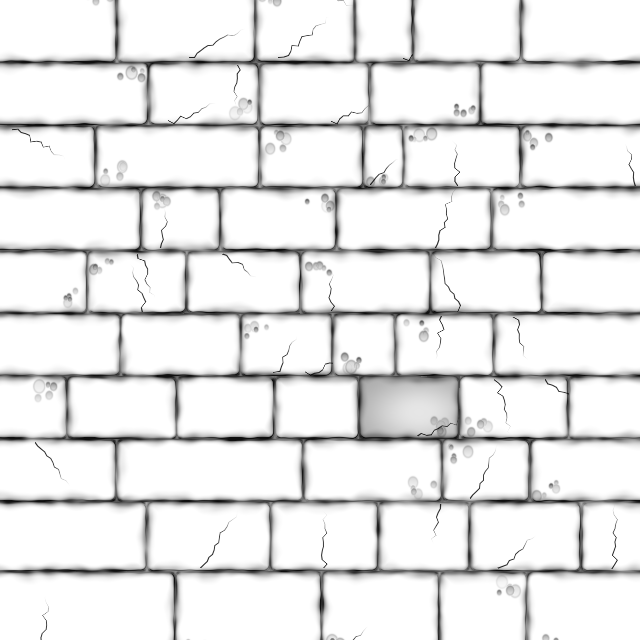
Give the GLSL for this texture map, as a Shadertoy shader.

```glsl
const int COURSE_COUNT = 10;
const float COURSE_PITCH = 0.098;     // height of a regular course
const float LAST_BED = 0.893;         // top of the taller bottom course
const float OVERHANG = 0.03;          // outer courses run past the canvas
const float CORNER_RADIUS = 0.011;
const float WOBBLE = 0.0010;
const float BED_SPREAD = 0.0047;      // fade from a bed joint into the brick
const float HEAD_SPREAD = 0.0042;
const float BED_TONE = 0.74;
const float HEAD_TONE = 0.64;
const float ARRIS_WIDTH = 0.0010;
const float CHIP_CHANCE = 0.62;
const float CRACK_CHANCE = 0.40;
const float CRACK_HALF_WIDTH = 0.0007;
const vec2 SHADED_BRICK = vec2(4.0, 6.0);

// Per course, top down: brick count, first joint, joint pitch, irregularity
const vec4 COURSES[COURSE_COUNT] = vec4[COURSE_COUNT](
    vec4(5, 0.218, 0.154, 0.042), vec4(4, 0.232, 0.173, 0.000),
    vec4(5, 0.204, 0.160, 0.065), vec4(4, 0.187, 0.183, -0.040),
    vec4(5, 0.123, 0.179, -0.016), vec4(5, 0.214, 0.143, 0.030),
    vec4(6, 0.116, 0.152, 0.013), vec4(4, 0.226, 0.215, 0.052),
    vec4(5, 0.244, 0.168, 0.017), vec4(4, 0.300, 0.183, 0.031));

struct Brick { vec2 center; vec2 halfSize; vec2 id; };

float hash(vec2 p) {
    return fract(sin(dot(p, vec2(127.1, 311.7))) * 43758.5);
}

float cornerSlope(vec2 cell, vec2 offset) {
    float angle = 6.2832 * hash(cell);
    return dot(vec2(cos(angle), sin(angle)), offset);
}

float gradientNoise(vec2 p) {
    vec2 i = floor(p), f = fract(p), e = vec2(1, 0);
    vec2 u = f * f * f * (f * (f * 6.0 - 15.0) + 10.0);
    return mix(mix(cornerSlope(i, f), cornerSlope(i + e, f - e), u.x),
               mix(cornerSlope(i + e.yx, f - e.yx), cornerSlope(i + 1.0, f - 1.0), u.x), u.y);
}

float jointX(vec4 course, float k) {
    return course.y + course.z * k + course.w * sin(1.7 * k - 1.0);
}

// Bricks wrap around the left and right sides
Brick findBrick(vec2 p) {
    float row = p.y > LAST_BED ? 9.0 : clamp(floor(p.y / COURSE_PITCH), 0.0, 8.0);
    float top = row < 0.5 ? -OVERHANG : row > 8.5 ? LAST_BED : row * COURSE_PITCH;
    float bottom = row > 8.5 ? 1.0 + OVERHANG : row > 7.5 ? LAST_BED : (row + 1.0) * COURSE_PITCH;
    vec4 course = COURSES[int(row)];
    float left = jointX(course, course.x - 1.0) - 1.0;
    float right = jointX(course, 0.0) + 1.0;
    float column = 0.0;
    for (float k = 0.0; k < course.x; k++) {
        float x = jointX(course, k);
        if (x <= p.x) { left = x; column = k + 1.0; }
        else right = min(right, x);
    }
    vec2 lo = vec2(left, top), hi = vec2(right, bottom);
    return Brick((lo + hi) * 0.5, (hi - lo) * 0.5, vec2(mod(column, course.x), row));
}

// Smudged grey joint that fades into the brick, with a broken dark arris
float mortarInk(vec2 local, vec2 halfSize, vec2 p) {
    vec2 q = abs(local) - halfSize;
    float bed = smoothstep(-0.004, 0.004, q.y - q.x);
    vec2 r = q + CORNER_RADIUS;
    float depth = CORNER_RADIUS - length(max(r, 0.0)) - min(max(r.x, r.y), 0.0);
    depth += 0.0016 * gradientNoise(p * 48.0);
    float inside = max(depth, 0.0);

    // Streaks run along the joint
    float streak = mix(gradientNoise(p * vec2(150.0, 26.0)), gradientNoise(p * vec2(26.0, 150.0)), bed);
    float patchy = gradientNoise(p * 40.0 + 3.0);
    float tone = mix(HEAD_TONE, BED_TONE, bed) + 0.35 * streak + 0.35 * patchy;
    float spread = mix(HEAD_SPREAD, BED_SPREAD, bed) * (1.0 + 0.9 * gradientNoise(p * 28.0 + 4.0));
    float fade = max(exp(-pow(inside / spread, 1.15)) * 1.02 - 0.02, 0.0);

    float side = mix(sign(local.x), sign(local.y), bed);
    float arris = exp(-pow((depth - 0.0018) / ARRIS_WIDTH, 2.0));
    float arrisTone = 0.12 + 0.14 * side + 0.5 * gradientNoise(p * 17.0 + 9.0);
    float corner = smoothstep(0.0, -0.003, depth);
    return clamp(tone * fade * (1.0 - 0.2 * corner) + arris * max(arrisTone, 0.0), 0.0, 0.94);
}

// Round pits clustered at one corner of a brick
float chipInk(vec2 local, Brick b, float aa) {
    if (hash(b.id + 3.3) > CHIP_CHANCE) return 0.0;
    vec2 side = sign(vec2(hash(b.id + 5.1), hash(b.id + 8.7)) - 0.5);
    vec2 inward = b.halfSize - local * side;
    float ink = 0.0;
    for (float i = 0.0; i < 5.0; i++) {
        vec2 seed = b.id + 17.3 * (i + 1.0);
        vec2 center = 0.009 + vec2(0.038, 0.028) * vec2(hash(seed), hash(seed + 2.7));
        float size = pow(hash(seed + 6.1), 2.0);
        float radius = mix(0.003, 0.009, size);
        vec2 away = inward - center;
        float dist = length(away * vec2(1.0, 0.85)) - radius;
        float pit = 1.0 - smoothstep(-aa, aa, dist);
        float rim = exp(-pow(dist / 0.0014, 2.0));
        float fill = mix(0.48, 0.10, size) * (1.0 + 0.5 * away.y * side.y / radius);
        ink = max(ink, mix(0.3, 0.9, hash(seed + 9.4)) * (pit * fill + rim * 0.2));
    }
    return ink;
}

// Thin tapered zigzags growing from the top or bottom of a brick
float crackInk(vec2 local, Brick b, float aa) {
    float ink = 0.0;
    for (float i = 0.0; i < 2.0; i++) {
        vec2 seed = b.id + 31.7 * (i + 1.0);
        if (hash(seed) > CRACK_CHANCE) continue;
        float side = sign(hash(seed + 1.3) - 0.4);
        float angle = mix(0.3, 2.0, hash(seed + 2.9));
        vec2 start = vec2((hash(seed + 4.2) * 1.6 - 0.9) * b.halfSize.x, b.halfSize.y * 0.92);
        vec2 q = local * vec2(1, side) - start;
        vec2 along = vec2(cos(angle), -sin(angle));
        float travel = dot(q, along);
        float t = travel / mix(0.06, 0.11, hash(seed + 5.8));
        float stepId = floor(travel / 0.007), f = fract(travel / 0.007);
        float zigzag = mix(hash(seed + stepId), hash(seed + stepId + 1.0), f) - 0.5;
        float dist = abs(dot(q, vec2(-along.y, along.x)) - 0.010 * zigzag) * 0.75;
        float stroke = 1.0 - smoothstep(-0.5 * aa, 0.5 * aa, dist - CRACK_HALF_WIDTH * (1.0 - 0.6 * t));
        ink = max(ink, stroke * step(0.0, t) * (1.0 - smoothstep(0.5, 1.0, t)) * 0.85);
    }
    return ink;
}

void mainImage(out vec4 fragColor, in vec2 fragCoord) {
    vec2 p = fragCoord / iResolution.xy;
    p.y = 1.0 - p.y;
    float aa = max(1.0 / iResolution.y, 0.001);
    vec2 bent = p + WOBBLE * vec2(gradientNoise(p * 22.0), gradientNoise(p * 22.0 + 7.0));
    Brick b = findBrick(bent);
    vec2 local = bent - b.center;

    float light = 1.0 - mortarInk(local, b.halfSize, p);
    light *= 1.0 - chipInk(local, b, aa);
    light *= 1.0 - crackInk(local, b, aa);
    if (distance(b.id, SHADED_BRICK) < 0.5) {
        float falloff = length(local / b.halfSize - vec2(0.2, 0.15));
        light *= 1.0 - mix(0.10, 0.32, smoothstep(0.1, 1.5, falloff));
    }
    fragColor = vec4(vec3(light), 1.0);
}
```
